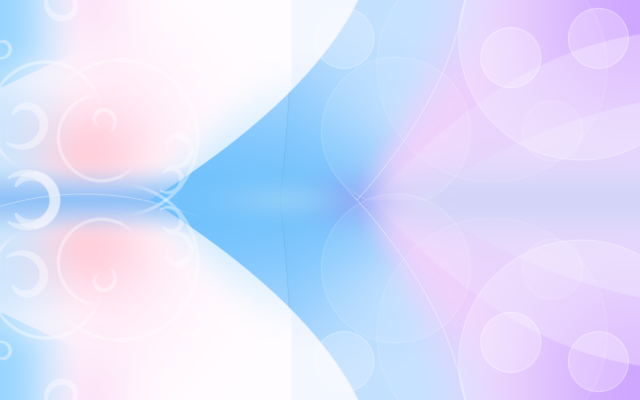
Give the GLSL for this background, as a Shadertoy shader.

```glsl
// Mirrored pastel backdrop: white wings, blue centre, lilac rays, glass circles and curls.

const float TAU = 6.28318;
const vec3 WHITE = vec3(1.0, 0.99, 1.0);
const vec3 AZURE = vec3(0.45, 0.76, 0.99);
const vec3 SKY = vec3(0.77, 0.88, 1.0);
const vec3 LILAC = vec3(0.90, 0.80, 0.99);
const vec3 VIOLET = vec3(0.77, 0.57, 1.0);
const vec3 PINK = vec3(0.96, 0.80, 0.98);
const vec3 ROSE = vec3(1.0, 0.81, 0.86);
const vec3 MIST = vec3(0.81, 0.83, 0.97);

// Soft elliptical spot
float glow(vec2 p, vec2 center, vec2 size) {
    vec2 q = (p - center) / size;
    return exp(-dot(q, q));
}

// Antialiased inside of a signed distance
float fill(float d, float px) {
    return smoothstep(px, -px, d);
}

float stroke(float d, float halfWidth, float px) {
    return fill(abs(d) - halfWidth, px);
}

// Circle outline that fades away from one direction
float arc(vec2 q, float radius, float angle, float px) {
    float facing = dot(normalize(q + 1e-5), vec2(cos(angle), sin(angle)));
    return stroke(length(q) - radius, 0.004, px) * smoothstep(-0.5, 0.1, facing);
}

// Open crescent hook, thickest in its middle
float hook(vec2 q, float radius, float phase, float px) {
    float theta = mod(atan(q.y, q.x) + phase, TAU);
    float r = radius * exp(-0.14 * theta);
    float taper = sqrt(max(sin(theta * 0.64), 0.0)) * step(theta, 4.9);
    return stroke(length(q) - r, 0.16 * radius * taper, px) * step(0.01, taper);
}

// Signed offset from the bright curve beside the rays
float bowOffset(vec2 p) {
    float d = 0.5 - p.y;
    return p.x - (1.1625 - 0.18 * d - 0.72 * d * d);
}

// Blue centre and lilac rays; p.y is the distance from the mirror axis
vec3 field(vec2 p, float px) {
    float m = p.y;
    vec3 col = mix(AZURE, SKY, smoothstep(-0.03, 0.5, m + 0.25 * (p.x - 0.75)));
    float seam = p.x - 0.70 - 0.029 * (1.0 - pow(1.0 - 2.0 * m, 2.0));
    col = mix(col, AZURE, 0.3 * exp(-max(seam, 0.0) * 14.0) * fill(-seam, px));
    col *= 1.0 - 0.08 * stroke(seam, 0.0007, px);
    col = mix(col, SKY, 0.6 * glow(p, vec2(1.0, 0.23), vec2(0.12, 0.1)));

    float bow = bowOffset(p);
    float spread = mix(0.06, 0.13, smoothstep(0.0, 0.4, m));
    col = mix(col, LILAC, smoothstep(-spread, spread, bow));
    col = mix(col, VIOLET, smoothstep(1.15, 1.6, p.x) * smoothstep(0.0, 0.45, m));
    float streak = exp(-pow((bow - 0.05) / 0.09, 2.0)) * smoothstep(0.02, 0.12, m);
    col = mix(col, PINK, 0.6 * streak * smoothstep(0.5, 0.2, m));

    // Two translucent rays
    float t = p.x - 0.93;
    float wide = m - 1.1 * t + 0.72 * t * t;
    t = p.x - 1.04;
    float narrow = m - 0.66 * t + 0.4 * t * t;
    col = mix(col, vec3(0.93, 0.87, 0.99), 0.42 * fill(wide, px));
    col = mix(col, vec3(0.91, 0.88, 0.99), 0.45 * fill(narrow, px));

    // Haze along the axis
    float haze = exp(-m * m / 0.006);
    col = mix(col, MIST, 0.85 * haze * smoothstep(0.85, 1.15, p.x));
    col = mix(col, vec3(0.55, 0.63, 0.96), 0.75 * glow(p, vec2(0.88, 0.0), vec2(0.09, 0.06)));
    return mix(col, vec3(0.60, 0.82, 0.97), 0.7 * glow(p, vec2(0.71, 0.0), vec2(0.14, 0.04)));
}

// White wing with rose and blue tints
vec3 wing(vec2 p, float px) {
    vec3 col = mix(WHITE, vec3(1.0, 0.92, 0.97), 0.9 * glow(p, vec2(0.26, 0.2), vec2(0.24, 0.24)));
    col = mix(col, vec3(0.98, 0.87, 0.97), 0.7 * glow(p, vec2(0.23, 0.5), vec2(0.1, 0.14)));
    col = mix(col, ROSE, 0.95 * glow(p, vec2(0.22, 0.12), vec2(0.14, 0.11)));
    float corner = fill(0.28 + 0.47 * p.x - p.y, px);
    float cool = smoothstep(0.22, 0.0, p.x) * mix(0.42, 0.9, corner);
    col = mix(col, vec3(0.56, 0.82, 1.0), cool);
    col = mix(col, WHITE, 0.35 * glow(p, vec2(0.08, 0.3), vec2(0.12, 0.06)));
    float rim = smoothstep(0.28, 0.48, p.x - p.y * 0.9) * smoothstep(0.4, 0.05, p.y);
    col = mix(col, vec3(0.80, 0.92, 1.0), 0.9 * rim);
    col = mix(col, SKY, 0.2 * fill(0.729 - p.x, px));
    return mix(col, vec3(0.55, 0.75, 0.97), smoothstep(0.1, -0.015, p.y));
}

void mainImage(out vec4 fragColor, in vec2 fragCoord) {
    float px = 1.0 / iResolution.y;
    vec2 uv = (fragCoord - vec2(0.0, 0.5 * iResolution.y)) * px;
    uv.x *= 1.6 * iResolution.y / iResolution.x;
    vec2 p = vec2(uv.x, abs(uv.y));

    float m = p.y;
    float edge = p.x - (0.406 + 1.02 * (m - 0.02) + 1.1 * (m - 0.02) * (0.5 - m));
    vec3 col = mix(field(p, px), wing(p, px), fill(edge, 1.5 * px));

    // Center, radius and opacity of glass circles
    vec4 circles[7] = vec4[7](
        vec4(1.452, 0.405, 0.305, 0.20), vec4(0.99, 0.171, 0.186, 0.08),
        vec4(1.23, 0.333, 0.288, 0.05), vec4(1.277, 0.356, 0.075, 0.24),
        vec4(1.496, 0.404, 0.075, 0.24), vec4(0.86, 0.404, 0.075, 0.20),
        vec4(1.381, 0.173, 0.075, 0.07));
    // Center, radius and phase of hooks
    vec4 hooks[8] = vec4[8](
        vec4(0.256, 0.20, 0.036, 1.0), vec4(0.06, 0.195, 0.068, 2.3),
        vec4(0.075, 0.01, 0.085, 2.3), vec4(0.44, 0.13, 0.05, 2.0),
        vec4(0.425, 0.055, 0.04, 2.3), vec4(0.005, 0.38, 0.028, 2.3),
        vec4(0.16, 0.49, 0.05, 4.0), vec4(0.47, 0.31, 0.05, 2.3));

    // The lower layer may cross the axis; the upper one ends there
    for (float side = 1.0; side > -2.0; side -= 2.0) {
        vec2 s = vec2(uv.x, uv.y * side);
        float shown = side > 0.0 ? fill(-s.y, px) : 1.0;
        for (int i = 0; i < 7; i++) {
            vec4 c = circles[i];
            float d = length(s - c.xy) - c.z;
            float rim = (0.1 + 1.3 * c.w) * stroke(d, 0.001, px);
            col = mix(col, WHITE, shown * (c.w * fill(d, px) + rim));
        }
        float bow = stroke(bowOffset(s), 0.001, px) * smoothstep(-0.06, 0.0, s.y);
        col = mix(col, WHITE, 0.5 * bow * shown);
        float ink = arc(s - vec2(0.254, 0.156), 0.108, 3.6, px);
        ink = max(ink, arc(s - vec2(0.30, 0.156), 0.194, 0.5, px));
        ink = max(ink, arc(s - vec2(0.115, 0.205), 0.14, 2.2, px));
        for (int i = 0; i < 8; i++) {
            vec4 c = hooks[i];
            ink = max(ink, hook(s - c.xy, c.z, c.w, px));
        }
        col = mix(col, WHITE, 0.42 * ink);
    }

    // Lower wing crest
    float crest = -uv.y + 0.015 - 0.7 * pow(uv.x - 0.21, 2.0);
    col = mix(col, WHITE, 0.4 * stroke(crest, 0.001, px) * smoothstep(0.55, 0.35, uv.x));
    fragColor = vec4(col, 1.0);
}
```
